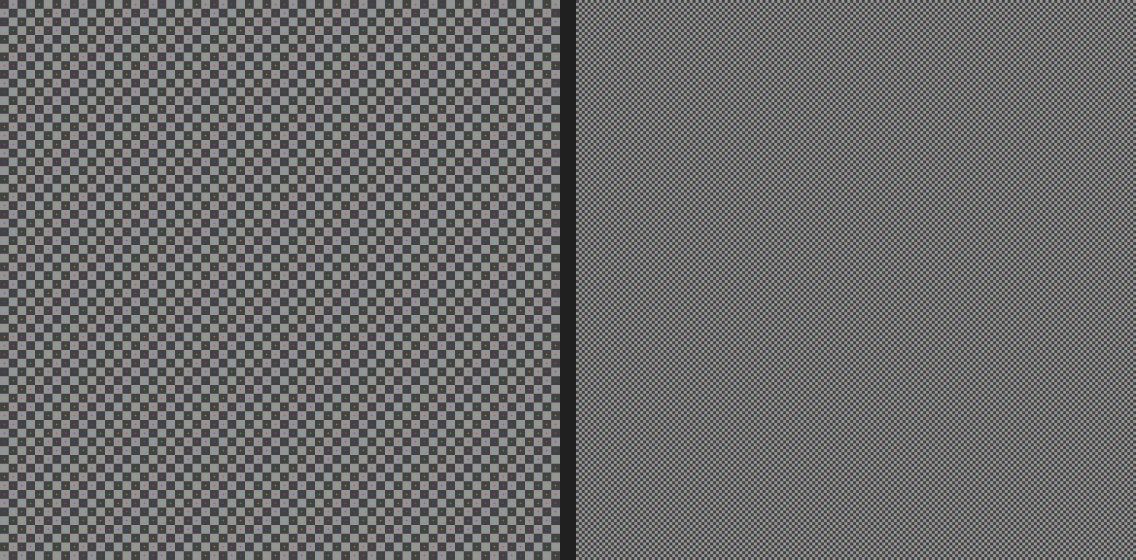
Left: one tile. Right: repeated 3 by 3.
A three.js fragment shader for this pattern:

```glsl
// A grey checkerboard whose every square carries a tiny four-point sparkle.
// The sparkle hue steps once per square, so equal hues line up on rising
// diagonals; all edges use box-filtered coverage.

#define CELLS 64.0        // squares across and down
#define HUE_STEPS 8.0     // squares per hue cycle, divides CELLS
#define LIGHT_GREY 0.58
#define DARK_GREY 0.26
#define ARM_LENGTH 0.2    // sparkle reach, in squares
#define ARM_WIDTH 0.025   // half width of an arm at the centre, in squares
#define SATURATION 0.75
#define BRIGHTNESS 0.8

varying vec2 vUv;

vec3 hueColour(float hue) {
  vec3 wheel = abs(fract(hue + vec3(0.0, 2.0, 1.0) / 3.0) * 6.0 - 3.0) - 1.0;
  return BRIGHTNESS * mix(vec3(1.0), clamp(wheel, 0.0, 1.0), SATURATION);
}

// Share of a pixel centred at d that lies within -halfWidth..halfWidth.
float stripCoverage(float d, float halfWidth, float pixel) {
  float low = max(d - 0.5 * pixel, -halfWidth);
  float high = min(d + 0.5 * pixel, halfWidth);
  return clamp((high - low) / pixel, 0.0, 1.0);
}

// One tapering bar of the sparkle, running along p.x.
float armCoverage(vec2 p, vec2 pixel) {
  float taper = max(1.0 - abs(p.x) / ARM_LENGTH, 0.0);
  return stripCoverage(p.y, ARM_WIDTH * taper, pixel.y);
}

void main() {
  vec2 grid = vUv * CELLS;
  vec2 cell = floor(grid);
  vec2 local = fract(grid) - 0.5;
  vec2 pixel = max(fwidth(grid), vec2(1e-4));

  // Checkerboard: product of two smoothed square waves.
  vec2 edgeDistance = 0.5 - abs(local);
  vec2 wave = (1.0 - 2.0 * mod(cell, 2.0)) * clamp(2.0 * edgeDistance / pixel, 0.0, 1.0);
  vec3 colour = vec3(mix(DARK_GREY, LIGHT_GREY, 0.5 + 0.5 * wave.x * wave.y));

  // Sparkle: union of a horizontal and a vertical bar.
  float across = armCoverage(local, pixel);
  float upright = armCoverage(local.yx, pixel.yx);
  float sparkle = 1.0 - (1.0 - across) * (1.0 - upright);
  float hue = mod(cell.y - cell.x, HUE_STEPS) / HUE_STEPS;
  colour = mix(colour, hueColour(hue), sparkle);

  gl_FragColor = vec4(colour, 1.0);
}
```
